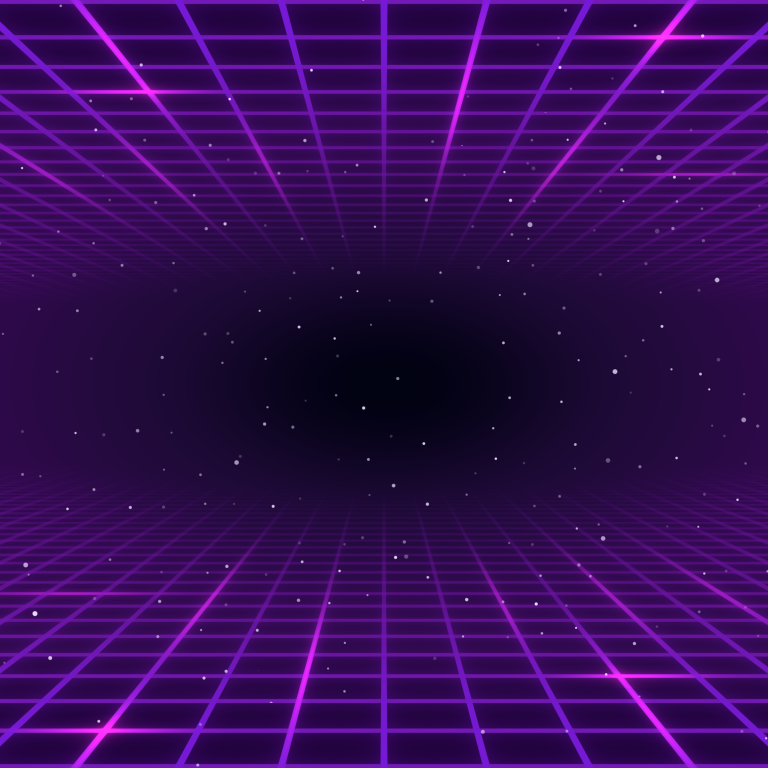
This background is drawn by a WebGL 1 fragment shader. Its source:

```glsl
precision highp float;
// Neon violet grid on a floor and ceiling, receding into a dark starry void.
uniform vec2 u_resolution;

float hash(vec2 p) {
  p = fract(p * vec2(0.1031, 0.1137));
  p += dot(p, p.yx + 33.33);
  return fract((p.x + p.y) * p.x * 57.3);
}

// Soft bell around a centre.
float bell(float x, float centre, float width) {
  float t = (x - centre) / width;
  return exp(-t * t);
}

// Light travelling along one numbered grid line.
float pulse(float line, float chosen, float along, float centre, float width) {
  return step(abs(line - chosen), 0.5) * bell(along, centre, width);
}

// Coverage of a line; thin lines dim instead of flickering.
float stroke(float dist, float halfWidth, float pixel) {
  float w = max(halfWidth, 0.5 * pixel);
  return (1.0 - smoothstep(w - 0.5 * pixel, w + pixel, dist)) * halfWidth / w;
}

vec3 voidColor(vec2 p) {
  float e = length((p - vec2(0.005, 0.0)) * vec2(1.0, 1.8));
  vec3 c = mix(vec3(0.004, 0.006, 0.07), vec3(0.125, 0.04, 0.225), smoothstep(0.02, 0.36, e));
  c = mix(c, vec3(0.18, 0.035, 0.29), smoothstep(0.3, 0.56, e));
  return mix(c, vec3(0.125, 0.01, 0.235), smoothstep(0.3, 0.48, abs(p.y)));
}

vec3 addGrid(vec3 base, vec2 p, float pixel) {
  // The floor is the ceiling turned by half a circle.
  vec2 q = p * (p.y < 0.0 ? -1.0 : 1.0);
  float d = max(q.y, 0.02);

  // Perspective coordinates: columns meet at the centre, rows go as 1 / d.
  float column = q.x / d * 3.728;
  float row = 4.83 / d * 1.0 / 1.0 - 0.7;
  float columnId = floor(column + 0.5);
  float rowId = floor(row + 0.5);
  float columnDist = abs(column - columnId) * d / 3.728 * d / length(vec2(q.x, d));
  float rowDist = abs(row - rowId) * d * d / 4.83;

  // Bright runs along a few of the lines.
  float columnHot = pulse(columnId, -3.0, d, 0.43, 0.07)
    + pulse(columnId, 1.0, d, 0.37, 0.09)
    + pulse(columnId, 3.0, d, 0.46, 0.05)
    + pulse(columnId, 3.0, d, 0.28, 0.06)
    + 0.7 * pulse(columnId, -2.0, d, 0.28, 0.05)
    + 0.7 * pulse(columnId, -4.0, d, 0.27, 0.05)
    + 0.6 * pulse(columnId, -6.0, d, 0.27, 0.04);
  float rowHot = pulse(rowId, 10.0, q.x, 0.37, 0.09)
    + pulse(rowId, 12.0, q.x, -0.33, 0.08)
    + 0.8 * pulse(rowId, 17.0, q.x, 0.4, 0.1);

  float columnLine = stroke(columnDist, 0.0085 * d, pixel);
  float rowLine = stroke(rowDist, 0.0055 * d, pixel);
  float glow = 0.5 * exp(-columnDist / (0.024 * d)) + 0.5 * exp(-rowDist / (0.018 * d));

  float fade = smoothstep(0.12, 0.4, length(vec2(0.3 * q.x, q.y))) * smoothstep(0.09, 0.17, d);
  float near = smoothstep(0.2, 0.5, d);
  vec3 rowColor = mix(vec3(0.4, 0.07, 0.57), vec3(0.45, 0.1, 0.72), near);
  vec3 columnColor = mix(vec3(0.42, 0.08, 0.6), vec3(0.46, 0.1, 0.84), near);
  vec3 magenta = vec3(0.78, 0.13, 0.86);

  vec3 c = base + vec3(0.16, 0.02, 0.26) * glow * fade;
  c = mix(c, mix(rowColor, magenta, 0.75 * min(rowHot, 1.0)), rowLine * fade);
  c = mix(c, mix(columnColor, magenta, 0.75 * min(columnHot, 1.0)), columnLine * fade);

  // Halo of the bright runs, hottest where they cross.
  float halo = columnHot * exp(-columnDist / 0.005) + rowHot * exp(-rowDist / 0.004);
  c += vec3(0.26, 0.04, 0.24) * halo * fade;
  c += vec3(0.3, 0.05, 0.05) * columnHot * rowHot * exp(-(columnDist + rowDist) / 0.012);
  return c;
}

// One jittered star in some cells, dim and small for the most part.
float stars(vec2 p, float cells, float chance, float radius, float pixel) {
  vec2 cell = floor(p * cells);
  vec2 jitter = vec2(hash(cell + 17.3), hash(cell + 71.9));
  float dist = length(p - (cell + 0.15 + 0.7 * jitter) / cells);
  float size = radius * (0.6 + 0.6 * hash(cell + 43.1));
  float shine = 0.2 + 0.8 * pow(hash(cell + 5.7), 1.6);
  float present = step(hash(cell + 91.4), chance);
  return present * shine * stroke(dist, size, pixel);
}

void main() {
  float side = min(u_resolution.x, u_resolution.y);
  vec2 p = (gl_FragCoord.xy - 0.5 * u_resolution) / side;
  float pixel = 1.0 / side;

  vec3 color = addGrid(voidColor(p), p, pixel);

  // Stars thin out towards the top and bottom edges.
  float density = 1.0 - 0.75 * smoothstep(0.2, 0.48, abs(p.y));
  float light = stars(p + 3.0, 23.0, 0.55 * density, 0.0015, pixel)
    + stars(p + 5.0, 12.0, 0.28 * density, 0.0025, pixel);
  color = mix(color, vec3(0.93, 0.88, 1.0), min(light, 1.0));

  gl_FragColor = vec4(color, 1.0);
}
```
